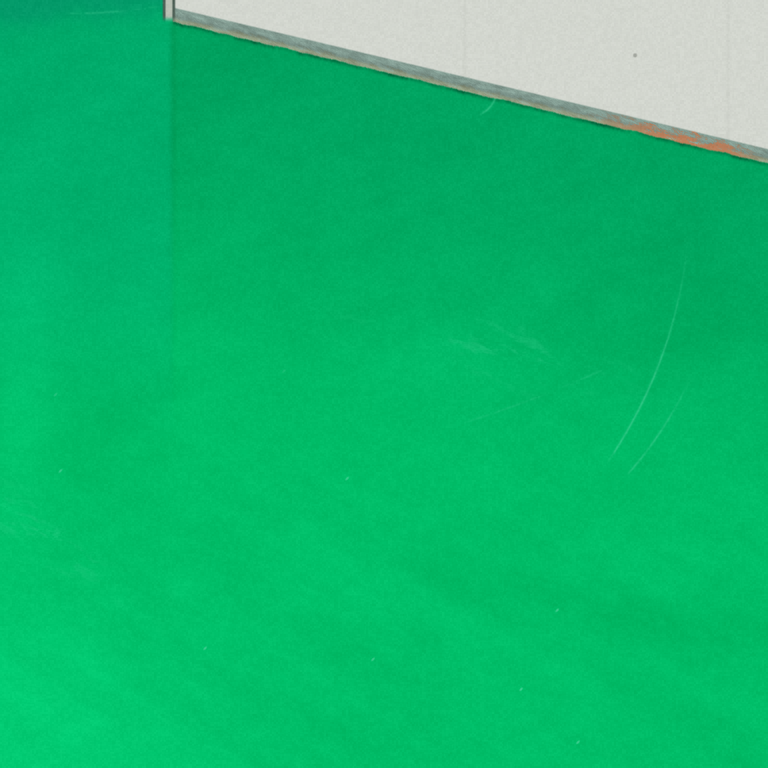
Give the GLSL for this texture, as a WebGL 2 fragment shader.

```glsl
#version 300 es
precision highp float;
// Weathered green paint below a pale panel with a rusty sloping trim.
// Gradients and soft blobs set the tones; warped sines, cellular specks
// and broken curved strokes add the wear.
uniform vec2 u_resolution;
out vec4 fragColor;
const vec3 PAINT_TOP = vec3(0.0, 0.635, 0.375);
const vec3 PAINT_LOW = vec3(0.0, 0.738, 0.405);
const vec3 PAINT_TEAL = vec3(0.0, 0.69, 0.445);
const vec3 PALE_PANEL = vec3(0.825, 0.84, 0.81);
const vec3 TRIM_GREY = vec3(0.52, 0.62, 0.58);
const vec3 TRIM_TAN = vec3(0.60, 0.64, 0.53);
const vec3 RUST = vec3(0.76, 0.48, 0.33);
const vec3 SCRATCH = vec3(0.30, 0.82, 0.60);
const float SEAM_X = 0.225;

float hash(vec2 p) {
  p = fract(p * vec2(0.1031, 0.1137));
  p += dot(p, p.yx + 33.33);
  return fract((p.x + p.y) * p.x * 7.31);
}
// Layered, mutually warped sines in roughly -1..1
float waves(vec2 p) {
  float sum = 0.0, amp = 0.5;
  for (int i = 0; i < 5; i++) {
    sum += amp * sin(p.x + 1.7 * sin(p.y)) * cos(p.y * 0.9 + sin(p.x * 0.6));
    p = mat2(1.5, 1.1, -1.1, 1.5) * p + 2.3;
    amp *= 0.68;
  }
  return sum;
}
vec2 rotate(vec2 p, float angle) {
  float c = cos(angle), s = sin(angle);
  return vec2(c * p.x + s * p.y, c * p.y - s * p.x);
}
// Soft line profile
float ridge(float d, float width) { return exp(-d * d / (width * width)); }
// Soft turned ellipse
float blob(vec2 p, vec2 centre, vec2 size, float angle) {
  vec2 q = rotate(p - centre, angle) / size;
  return exp(-dot(q, q));
}
// Bowed stroke, strongest near b, broken up by wear (0..1)
float stroke(vec2 p, vec2 a, vec2 b, float bend, float wear) {
  vec2 q = rotate(p - a, atan(b.y - a.y, b.x - a.x));
  float t = q.x / length(b - a);
  float ends = smoothstep(0.0, 0.4, t) * smoothstep(1.0, 0.92, t);
  float gaps = smoothstep(-0.4, 0.4, waves(p * 38.0));
  return ends * mix(1.0, gaps, wear) * ridge(q.y - bend * 4.0 * t * (1.0 - t), 0.0016);
}
// One random chip in a few of the cells
float specks(vec2 p, float cells, float density) {
  vec2 id = floor(p * cells);
  vec2 point = 0.2 + 0.6 * vec2(hash(id + 3.7), hash(id + 19.1));
  vec2 q = rotate(fract(p * cells) - point, 0.8) * vec2(1.0, 2.0);
  return step(hash(id + 7.3), density) * smoothstep(0.08, 0.01, length(q));
}
vec3 paint(vec2 p) {
  vec3 col = mix(PAINT_LOW, PAINT_TOP, smoothstep(0.34, 0.95, p.y + 0.16 * (p.x - 0.5)));
  float left = smoothstep(SEAM_X + 0.004, SEAM_X - 0.004, p.x);
  col = mix(col, PAINT_TEAL, 0.6 * left * smoothstep(0.4, 0.7, p.y));
  // Broad light and shade
  float tone = 0.055 * blob(p, vec2(0.03, 0.06), vec2(0.3, 0.16), -0.5);
  tone += 0.035 * blob(p, vec2(0.03, 0.5), vec2(0.045, 0.16), 0.0);
  tone += 0.02 * blob(p, vec2(0.55, 0.53), vec2(0.24, 0.05), -0.12);
  tone += 0.025 * blob(p, vec2(0.5, 0.22), vec2(0.16, 0.04), -0.4);
  tone -= 0.025 * blob(p, vec2(0.9, 0.19), vec2(0.28, 0.03), -0.2);
  tone -= 0.025 * blob(p, vec2(0.86, 0.59), vec2(0.18, 0.08), 0.2);
  tone -= 0.02 * blob(p, vec2(0.14, 0.44), vec2(0.08, 0.09), 0.0);
  // Wiped streaks fall on the lower part and rise on the upper
  float falling = waves(rotate(p, -0.5) * vec2(9.0, 40.0));
  float rising = waves(rotate(p, 0.5) * vec2(8.0, 26.0) + 4.0);
  tone += mix(0.018 * falling, 0.012 * rising, smoothstep(0.25, 0.6, p.y));
  tone += 0.010 * waves(p * 11.0) + 0.010 * waves(p * vec2(50.0, 70.0));
  col += tone * vec3(0.15, 1.0, 0.8);
  // Fading vertical seam and dull top left corner
  col.gb -= 0.04 * ridge(p.x - SEAM_X, 0.005) * smoothstep(0.38, 1.0, p.y);
  float corner = left * smoothstep(0.95, 1.0, p.y + 0.1 * (0.1 - p.x) + 0.014 * waves(p * 30.0));
  return mix(col, vec3(0.02, 0.57, 0.41), 0.65 * corner);
}
float scratches(vec2 p) {
  float s = 0.5 * stroke(p, vec2(0.897, 0.70), vec2(0.787, 0.392), 0.022, 0.45);
  s += 0.42 * stroke(p, vec2(0.90, 0.51), vec2(0.815, 0.38), 0.006, 0.45);
  s += 0.2 * stroke(p, vec2(0.54, 0.43), vec2(0.81, 0.53), -0.006, 1.0);
  s += 0.5 * stroke(p, vec2(0.617, 0.848), vec2(0.648, 0.885), -0.008, 0.3);
  s += 0.25 * stroke(p, vec2(0.01, 0.985), vec2(0.21, 0.992), -0.006, 1.0);
  // Chalky slanting wisps
  float haze = blob(p, vec2(0.66, 0.54), vec2(0.16, 0.04), -0.2);
  haze += blob(p, vec2(0.06, 0.30), vec2(0.12, 0.03), -0.6);
  s += 0.25 * haze * smoothstep(0.1, 0.8, waves(rotate(p, -0.35) * vec2(30.0, 100.0)));
  return s + 0.7 * specks(p, 17.0, 0.035) * smoothstep(0.6, 0.4, p.y);
}
// Trim colour across its height h (0 low, 1 high)
vec3 trim(vec2 p, float h) {
  float grit = waves(vec2(p.x * 130.0, h * 5.0 + p.x * 9.0));
  vec3 col = mix(TRIM_TAN, TRIM_GREY, smoothstep(0.1, 0.5, h + 0.2 * grit));
  col *= 0.98 + 0.11 * grit - 0.1 * ridge(h - 0.4, 0.15);
  float rusty = smoothstep(0.74, 0.88, p.x) * smoothstep(1.0, 0.94, p.x);
  return mix(col, RUST, 0.85 * rusty * smoothstep(0.9, 0.2, h + 0.7 * grit));
}
void main() {
  vec2 p = gl_FragCoord.xy / u_resolution;
  float soft = max(1.0 / min(u_resolution.x, u_resolution.y), 0.0016);
  float above = p.y - 0.971 + 0.238 * (p.x - 0.228);
  float right = smoothstep(SEAM_X - soft, SEAM_X + soft, p.x);
  vec3 col = mix(paint(p), SCRATCH, min(scratches(p), 1.0));
  // Shadow, trim, then the jointed panel
  float ragged = above + 0.0012 * waves(vec2(p.x * 110.0, 1.0));
  col *= 1.0 - right * ridge(ragged + 0.001, 0.003) * (0.22 + 0.2 * waves(vec2(p.x * 70.0, 3.0)));
  col = mix(col, trim(p, above / 0.0185), right * smoothstep(-soft, soft, ragged));
  float marks = 0.018 * (ridge(p.x - 0.605, 0.0025) + ridge(p.x - 0.948, 0.0025));
  marks += 0.2 * smoothstep(0.004, 0.001, length(p - vec2(0.827, 0.928)));
  col = mix(col, PALE_PANEL - marks, right * smoothstep(-soft, soft, above - 0.0185));
  // Corner post with dark sides
  float across = abs(p.x - 0.22);
  vec3 post = mix(vec3(0.72, 0.75, 0.7), vec3(0.3, 0.37, 0.33), smoothstep(0.003, 0.006, across));
  col = mix(col, post, smoothstep(0.008 + soft, 0.008 - soft, across) * smoothstep(0.97, 0.98, p.y));
  col += 0.022 * (hash(floor(p * 384.0)) - 0.5) + 0.014 * (hash(floor(p * 200.0) + 9.0) - 0.5);
  fragColor = vec4(clamp(col, 0.0, 1.0), 1.0);
}
```
